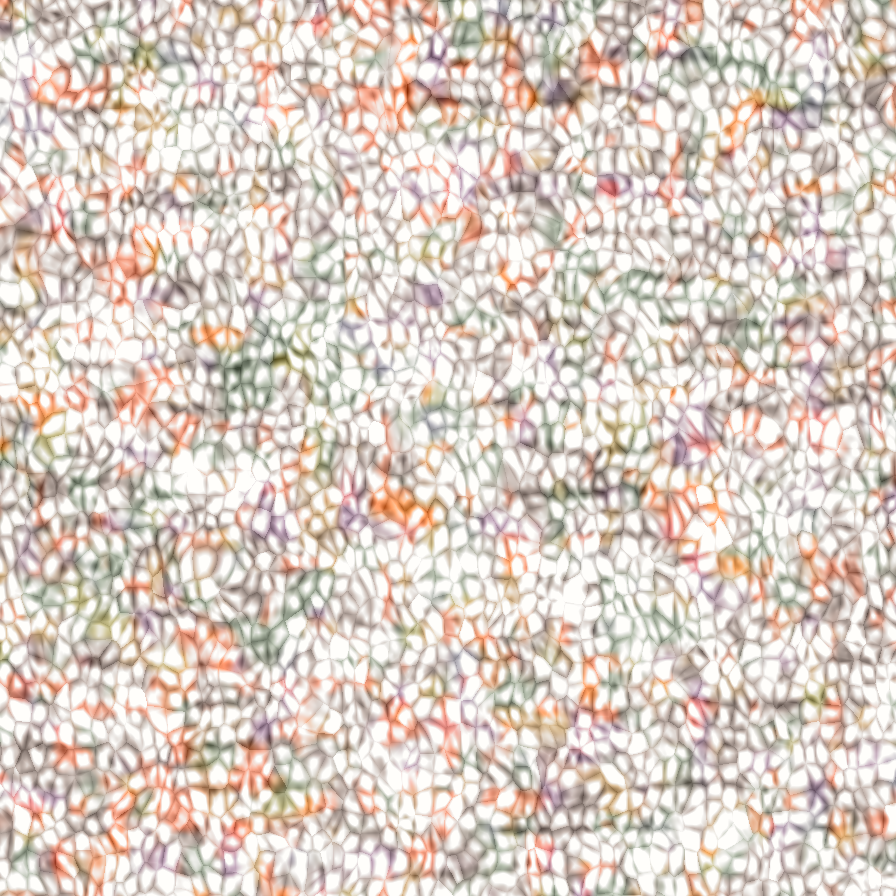
Reproduce this texture procedurally as a Shadertoy shader.

```glsl
const vec2 TUFTS = vec2(60.0, 42.0);      // yarn loops across and up the canvas
const vec2 JITTER = vec2(0.95, 0.8);
const vec2 FIBRES = vec2(135.0, 84.0);    // fine strands
const vec2 PATCHES = vec2(11.0, 19.0);    // wide light and dark areas
const vec2 TINTS = vec2(44.0, 38.0);      // dyed flecks
const float ROWS = 21.0;
const float WARP = 0.014;
const float MEAN_TONE = 0.845;
const float LOOP_CONTRAST = 0.60;
const float LOOP_MIDDLE = 0.30;
const float LOOP_VARIETY = 0.20;
const float FIBRE_CONTRAST = 0.40;
const float PATCH_CONTRAST = 0.24;
const float ROW_SHADOW = 0.17;
const vec3 WOOL_WHITE = vec3(1.0, 0.995, 0.985);
const vec3 WARM = vec3(0.045, -0.008, -0.030);
const vec3 RUST = vec3(0.20, -0.07, -0.15);
const vec3 SAGE = vec3(-0.07, 0.025, -0.015);
const vec3 OCHRE = vec3(0.08, 0.01, -0.13);
const vec3 VIOLET = vec3(0.0, -0.05, 0.06);

float hash(vec2 p) {
    return fract(sin(dot(p, vec2(127.1, 311.7))) * 43758.5453);
}

vec2 hash2(vec2 p) {
    return vec2(hash(p), hash(p + 71.3));
}

float noise(vec2 p) {
    vec2 i = floor(p);
    vec2 f = fract(p);
    f = f * f * (3.0 - 2.0 * f);
    float low = mix(hash(i), hash(i + vec2(1.0, 0.0)), f.x);
    float high = mix(hash(i + vec2(0.0, 1.0)), hash(i + vec2(1.0, 1.0)), f.x);
    return mix(low, high, f.y);
}

// x: distance from the gap between loops, y: random value of the loop
vec2 tufts(vec2 p) {
    vec2 cell = floor(p);
    float nearest = 9.0;
    float second = 9.0;
    float id = 0.0;
    for (int y = -2; y <= 2; y++) {
        for (int x = -2; x <= 2; x++) {
            vec2 c = cell + vec2(x, y);
            vec2 centre = c + 0.5 + JITTER * (hash2(c) - 0.5);
            float d = length(p - centre);
            if (d < nearest) {
                second = nearest;
                nearest = d;
                id = hash(c + 19.7);
            } else {
                second = min(second, d);
            }
        }
    }
    return vec2(second - nearest, id);
}

// Dark broken seams between the rows of loops
float rowSeam(vec2 p) {
    float wobble = 0.7 * noise(p * vec2(9.0, 5.0)) + 0.3 * noise(p * vec2(32.0, 9.0));
    float seam = abs(fract(p.y * ROWS + wobble) - 0.5) * 2.0;
    float broken = smoothstep(0.3, 0.7, noise(p * vec2(14.0, ROWS) + 43.0));
    return smoothstep(0.55, 1.0, seam) * broken;
}

void mainImage(out vec4 fragColor, in vec2 fragCoord) {
    vec2 uv = fragCoord / iResolution.y;

    // Uneven lean of the yarn
    vec2 bend = vec2(noise(uv * 24.0 + 5.0), noise(uv * 20.0 + 31.0)) - 0.5;
    vec2 p = uv + WARP * bend;

    // Light loops, dark gaps, strands and seams
    vec2 loop = tufts(p * TUFTS);
    float tone = MEAN_TONE + LOOP_CONTRAST * (loop.x - LOOP_MIDDLE);
    tone += LOOP_VARIETY * (loop.y - 0.5);
    tone += FIBRE_CONTRAST * (noise(p * FIBRES + vec2(p.y * 30.0, 0.0)) - 0.5);
    tone += PATCH_CONTRAST * (noise(uv * PATCHES + 11.0) - 0.5);
    tone -= ROW_SHADOW * (rowSeam(uv) - 0.15);
    tone = clamp(tone, 0.25, 1.0);

    // Dyed flecks, strongest in the shaded yarn
    float warmPatch = noise(uv * 9.0 + 83.0) - 0.5;
    float rust = smoothstep(0.52, 0.95, noise(p * TINTS + 7.0) + 0.35 * warmPatch);
    float sage = smoothstep(0.45, 0.85, noise(p * TINTS * 0.7 + 57.0) - 0.3 * warmPatch);
    float ochre = smoothstep(0.6, 0.95, noise(p * TINTS * 0.8 + 101.0));
    float violet = smoothstep(0.55, 0.95, noise(p * TINTS * 0.7 + 149.0));
    vec3 tint = WARM + RUST * rust + SAGE * sage + OCHRE * ochre + VIOLET * violet;
    float shade = smoothstep(0.0, 0.3, 1.0 - tone);

    vec3 color = WOOL_WHITE * tone + tint * shade;
    fragColor = vec4(clamp(color, 0.0, 1.0), 1.0);
}
```
